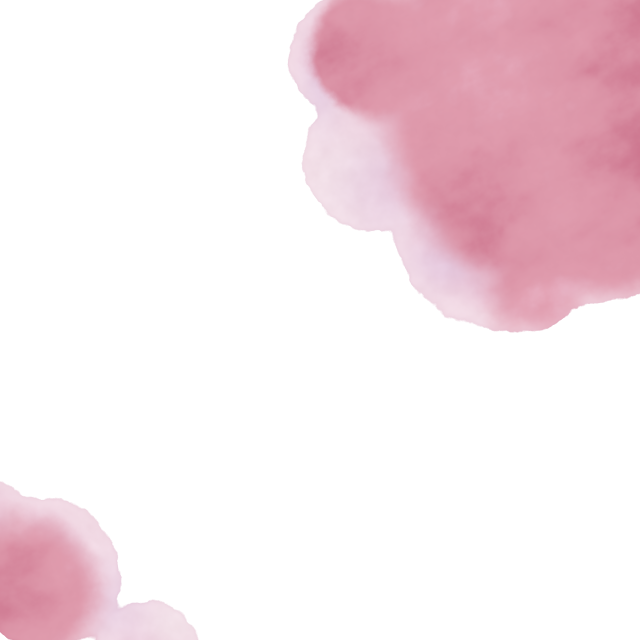
Reproduce this background procedurally as a WebGL 1 fragment shader.

```glsl
precision highp float;
// Rose watercolour washes bleeding in from two opposite corners of white paper.
uniform vec2 u_resolution;

float hash(vec2 p) {
  vec3 q = fract(vec3(p.xyx) * 0.1031);
  q += dot(q, q.yzx + 33.33);
  return fract((q.x + q.y) * q.z);
}

float noise(vec2 p) {
  vec2 i = floor(p), f = fract(p);
  f = f * f * (3.0 - 2.0 * f);
  return mix(mix(hash(i), hash(i + vec2(1, 0)), f.x),
             mix(hash(i + vec2(0, 1)), hash(i + vec2(1, 1)), f.x), f.y);
}

// Layered noise centred on zero
float fbm(vec2 p) {
  float sum = 0.0, amp = 0.5;
  for (int i = 0; i < 5; i++) {
    sum += amp * (noise(p) - 0.5);
    p = mat2(1.6, 1.2, -1.2, 1.6) * p + 17.3;
    amp *= 0.5;
  }
  return sum;
}

float circle(vec2 p, float x, float y, float r) {
  return length(p - vec2(x, y)) - r;
}

float blend(float a, float b) {
  float h = max(0.018 - abs(a - b), 0.0) / 0.018;
  return min(a, b) - h * h * 0.0045;
}

// Soft elliptical spot, 1 at its centre
float spot(vec2 p, float x, float y, float rx, float ry) {
  vec2 d = (p - vec2(x, y)) / vec2(rx, ry);
  return exp(-dot(d, d));
}

// Outline of all the wet paint
float washShape(vec2 p) {
  float d = circle(p, 0.872, 0.844, 0.324);
  d = blend(d, circle(p, 0.553, 0.909, 0.101));
  d = blend(d, circle(p, 0.594, 0.753, 0.119));
  d = blend(d, circle(p, 0.762, 0.622, 0.133));
  d = blend(d, circle(p, 0.818, 0.551, 0.075));
  float corner = blend(circle(p, 0.072, 0.102, 0.121), circle(p, -0.039, 0.154, 0.098));
  corner = blend(corner, circle(p, 0.234, -0.022, 0.083));
  return min(d, corner);
}

// Areas where the pigment has gathered
float pigmentShape(vec2 p) {
  float d = blend(circle(p, 0.898, 0.844, 0.306), circle(p, 0.588, 0.915, 0.104));
  d = blend(d, circle(p, 0.835, 0.555, 0.07));
  return min(d, circle(p, 0.026, 0.062, 0.125));
}

void main() {
  vec2 p = gl_FragCoord.xy / u_resolution;
  float pixel = 1.0 / min(u_resolution.x, u_resolution.y);

  // Ragged paper edge: broad wobble plus fine teeth
  vec2 wobble = vec2(fbm(p * 13.0), fbm(p * 13.0 + 41.0)) * 0.028;
  vec2 teeth = vec2(fbm(p * 75.0), fbm(p * 75.0 + 23.0)) * 0.008;
  float edge = washShape(p + wobble + teeth);
  float depth = max(-edge, 0.0);
  float cover = smoothstep(pixel, -pixel, edge);

  float cloud = fbm(p * 9.0 + 5.0);
  float grain = fbm(p * 55.0);
  float streak = fbm(mat2(0.87, -0.5, 0.5, 0.87) * p * vec2(9.0, 22.0));

  // Thin, watery rim with lavender pooling
  vec3 color = mix(vec3(0.95, 0.86, 0.90), vec3(0.91, 0.77, 0.84),
                   smoothstep(0.0, 0.07, depth + cloud * 0.06));
  float paleLobe = spot(p, 0.53, 0.73, 0.08, 0.11) + spot(p, 0.27, 0.02, 0.06, 0.05);
  color = mix(color, vec3(0.955, 0.895, 0.92), min(paleLobe, 1.0) * 0.85);
  float lavender = spot(p, 0.60, 0.70, 0.06, 0.06) + spot(p, 0.50, 0.87, 0.03, 0.07)
                 + spot(p, 0.18, 0.06, 0.05, 0.06) + spot(p, 0.69, 0.59, 0.05, 0.04);
  color = mix(color, vec3(0.89, 0.79, 0.88), clamp(lavender * (0.6 + cloud), 0.0, 0.7));

  // Dense rose body with mottled light and dark areas
  float tone = 0.52 + cloud * 0.75 + streak * 0.45 + grain * 0.35;
  tone += 0.32 * spot(p, 0.55, 0.90, 0.08, 0.12) + 0.45 * spot(p, 1.02, 0.85, 0.11, 0.22);
  tone += 0.28 * spot(p, 0.74, 0.63, 0.06, 0.06) + 0.22 * spot(p, 0.05, 0.08, 0.07, 0.07);
  tone += 0.25 * spot(p, 0.92, 0.89, 0.07, 0.025);
  tone -= 0.30 * spot(p, 0.74, 0.83, 0.16, 0.07) + 0.25 * spot(p, 0.62, 0.77, 0.05, 0.06);
  tone -= 0.28 * spot(p, 0.88, 0.53, 0.14, 0.05);
  vec3 body = mix(vec3(0.915, 0.70, 0.77), vec3(0.87, 0.60, 0.67), smoothstep(0.0, 0.5, tone));
  body = mix(body, vec3(0.79, 0.44, 0.54), smoothstep(0.5, 1.25, tone));

  // The bleed is crisp in the upper lobe and soft elsewhere
  float softness = mix(0.034, 0.007, spot(p, 0.52, 0.89, 0.07, 0.12));
  float pigment = pigmentShape(p + wobble * 1.3 + teeth) + cloud * 0.035;
  color = mix(color, body, smoothstep(softness, -softness, pigment));

  // Dried pigment line and paper tooth
  color -= vec3(0.05, 0.09, 0.07) * exp(-depth / 0.0025) * (0.45 + grain);
  color += grain * vec3(0.03, 0.045, 0.04);

  gl_FragColor = vec4(mix(vec3(1.0), color, cover), 1.0);
}
```
